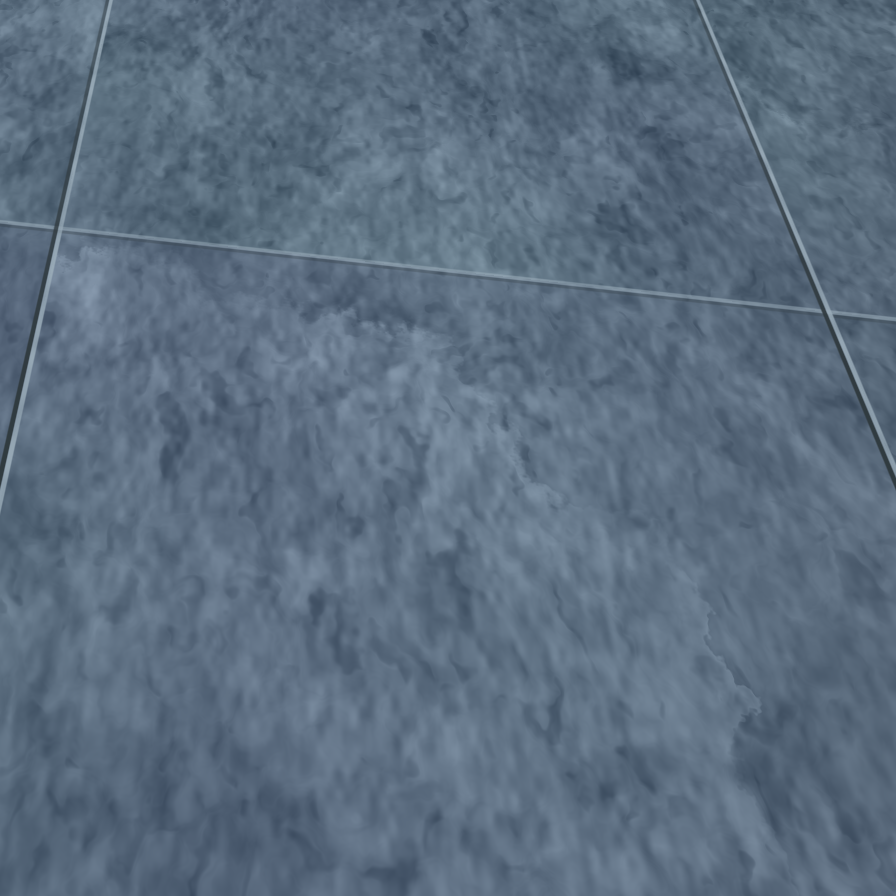
Reproduce this texture procedurally as a Shadertoy shader.

```glsl
// Blue-grey slate floor tiles seen in perspective, parted by thin pale joints.
// The canvas is projected onto the floor plane; each tile gets its own layered
// noise, fine grain and a ragged cleft with a lit lower lip and a shaded upper side.

#define VANISH vec2(0.350, 2.020)  // where the long joints converge
#define TILE_WIDTH 0.642           // tile width at unit depth
#define TILE_DEPTH 1.9             // tiles per unit of projected depth
#define CROSS_JOINT vec2(0.7526, 0.109) // height and fall of the cross joint
#define MOTTLE 0.23                // strength of the cloudy patches
#define GRAIN 0.075                // strength of the fine grain
#define CLEFT 0.075                // strength of the split-stone ledge
#define SLATE vec3(0.358, 0.428, 0.498)
#define JOINT_LIGHT vec3(0.60, 0.67, 0.72)
#define JOINT_DARK vec3(0.19, 0.23, 0.25)

float hash(vec2 p) {
    return fract(sin(dot(p, vec2(127.1, 311.7))) * 43758.5453);
}

float noise(vec2 p) {
    vec2 i = floor(p), f = fract(p);
    f = f * f * (3.0 - 2.0 * f);
    return mix(mix(hash(i), hash(i + vec2(1, 0)), f.x),
               mix(hash(i + vec2(0, 1)), hash(i + vec2(1, 1)), f.x), f.y);
}

// Layered noise centred on zero
float fbm(vec2 p) {
    float sum = 0.0, gain = 0.4;
    for (int i = 0; i < 6; i++) {
        sum += gain * (noise(p) - 0.5);
        p = mat2(1.6, 1.2, -1.2, 1.6) * p + 7.3;
        gain *= 0.66;
    }
    return sum;
}

// Canvas position to floor coordinates, one unit per tile
vec2 project(vec2 uv) {
    float depth = VANISH.y - uv.y;
    float across = (uv.x - VANISH.x) / depth;
    float along = (uv.y - CROSS_JOINT.x + CROSS_JOINT.y * uv.x) / depth;
    return vec2(across / TILE_WIDTH + 0.345, along * TILE_DEPTH);
}

// Smooth-edged strip between two offsets
float strip(float x, float lo, float hi, float aa) {
    return smoothstep(lo - aa, lo + aa, x) * (1.0 - smoothstep(hi - aa, hi + aa, x));
}

// Stepped ledge running diagonally down a tile: positive when lit, negative when shaded
float cleft(vec2 local, vec2 id, vec2 seed) {
    float u = local.x + 0.12 * fbm(local * 9.0 + seed);
    float edge = -0.02 - 0.15 * u - 0.20 * smoothstep(0.45, 0.63, u)
               - 0.45 * smoothstep(0.70, 0.84, u) - 0.6 * id.x;
    float d = edge - (local.y - 1.0) + 0.17 * fbm(local * 13.0 + seed + 31.0);
    float lit = smoothstep(-0.010, 0.014, d) * exp(-max(d, 0.0) * 20.0);
    float shade = (1.0 - smoothstep(-0.014, 0.010, d)) * exp(min(d, 0.0) * 20.0);
    float broken = smoothstep(0.25, 0.65, noise(local * 7.0 + seed + 5.0));
    float strength = mix(0.08, 1.0, mod(id.x + id.y, 2.0));
    return (lit - 0.60 * shade) * strength * (0.35 + 0.65 * broken);
}

vec3 slate(vec2 local, vec2 id) {
    vec2 seed = id * 17.0 + 40.0;
    vec2 warp = vec2(fbm(local * 4.0 + seed), fbm(local * 4.0 + seed + 19.0));
    float cloud = fbm(local * vec2(7.0, 5.5) + warp * 1.5 + seed);

    // Fine pits and streaks, drawn out along the view
    float grain = noise(local * vec2(125.0, 62.0) + seed) - 0.5;
    grain += noise(local * vec2(70.0, 45.0) + warp * 6.0 + seed) - 0.5;
    grain += 0.6 * (noise(local * vec2(36.0, 26.0) + warp * 5.0 + seed + 11.0) - 0.5);
    float pits = smoothstep(0.68, 0.95, noise(local * vec2(60.0, 42.0) + warp * 9.0 + seed));

    // Grain comes and goes in patches
    float patches = 0.7 + 0.6 * noise(local * 5.0 + seed + 80.0);
    float tone = MOTTLE * cloud + patches * (GRAIN * grain - 0.05 * pits) + 0.004;
    tone += CLEFT * cleft(local, id, seed);
    tone += 0.015 * (hash(id + 3.0) - 0.5);

    // Drift between violet and teal
    float tint = 0.7 * (noise(local * 3.5 + seed + 60.0) - 0.5) + 0.35 * (id.y + 0.5);
    return SLATE + tone * vec3(0.97, 1.0, 1.0) + tint * vec3(-0.014, 0.005, -0.016);
}

void mainImage(out vec4 fragColor, in vec2 fragCoord) {
    vec2 uv = fragCoord / iResolution.xy;
    vec2 tile = project(uv);
    vec2 aa = fwidth(tile) * 0.8;
    vec2 id = floor(tile);
    vec2 off = tile - round(tile);

    vec3 color = slate(tile - id, id);

    // Soft darkening towards the right
    color *= 1.02 - 0.07 * smoothstep(0.6, 1.1, uv.x);

    // Cross joints: pale line with a faint shadow beneath
    float wear = 0.75 + 0.25 * noise(tile * 45.0);
    color = mix(color, JOINT_DARK, 0.30 * strip(off.y, -0.008, -0.003, aa.y));
    color = mix(color, JOINT_LIGHT, 0.65 * wear * strip(off.y, -0.003, 0.003, aa.y));

    // Long joints: deep groove on the left, bright edge on the right
    float groove = 1.0 - 0.5 * smoothstep(0.55, 1.0, uv.y);
    color = mix(color, JOINT_DARK, groove * strip(off.x, -0.009, -0.003, aa.x));
    color = mix(color, JOINT_LIGHT, 0.95 * wear * strip(off.x, -0.003, 0.003, aa.x));

    fragColor = vec4(clamp(color, 0.0, 1.0), 1.0);
}
```
